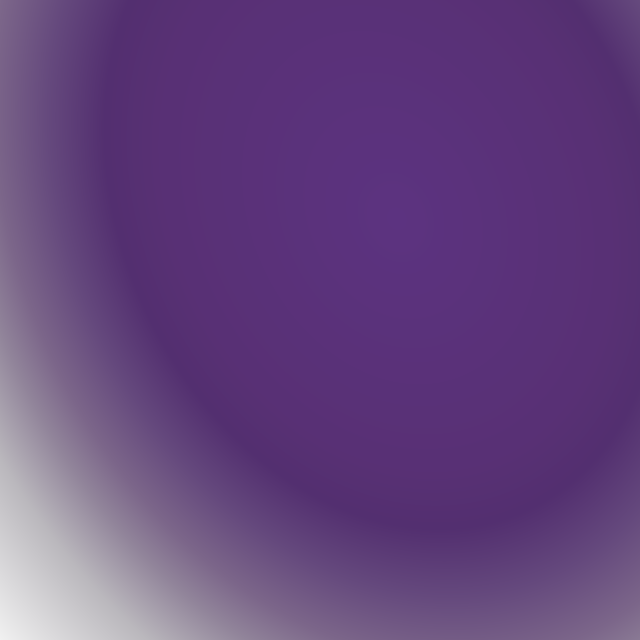
A Shadertoy shader for this background:

```glsl
// Radius in a tilted ellipse: 1.0 on its rim
float ellipseRadius(vec2 p) {
    p /= vec2(0.436, 0.521);
    return sqrt((dot(p, p) + 0.4 * p.x * p.y) / 0.96);
}

float ramp(float from, float to, float x) {
    return clamp((x - from) / (to - from), 0.0, 1.0);
}

void mainImage(out vec4 fragColor, in vec2 fragCoord) {
    vec2 uv = fragCoord / iResolution.xy;
    vec2 p = uv - vec2(0.599, 0.694);
    float radius = ellipseRadius(p);

    // Violet core, its focus set off from the ellipse centre
    vec2 focusShift = vec2(0.023, -0.039) * max(1.0 - radius, 0.0);
    float coreRadius = ellipseRadius(p - focusShift);
    vec3 color = mix(vec3(0.361, 0.200, 0.502), vec3(0.345, 0.188, 0.455), ramp(0.0, 0.85, coreRadius));
    color = mix(color, vec3(0.325, 0.185, 0.438), ramp(0.82, 1.0, coreRadius));

    // Pale halo rising from mauve through grey to near white
    color = mix(color, vec3(0.395, 0.285, 0.490), ramp(1.0, 1.2, radius));
    color = mix(color, vec3(0.485, 0.400, 0.540), ramp(1.2, 1.4, radius));
    color = mix(color, vec3(0.570, 0.520, 0.605), ramp(1.4, 1.54, radius));
    color = mix(color, vec3(0.730, 0.720, 0.740), ramp(1.54, 1.75, radius));
    color = mix(color, vec3(0.945), ramp(1.75, 2.14, radius));

    fragColor = vec4(color, 1.0);
}
```
